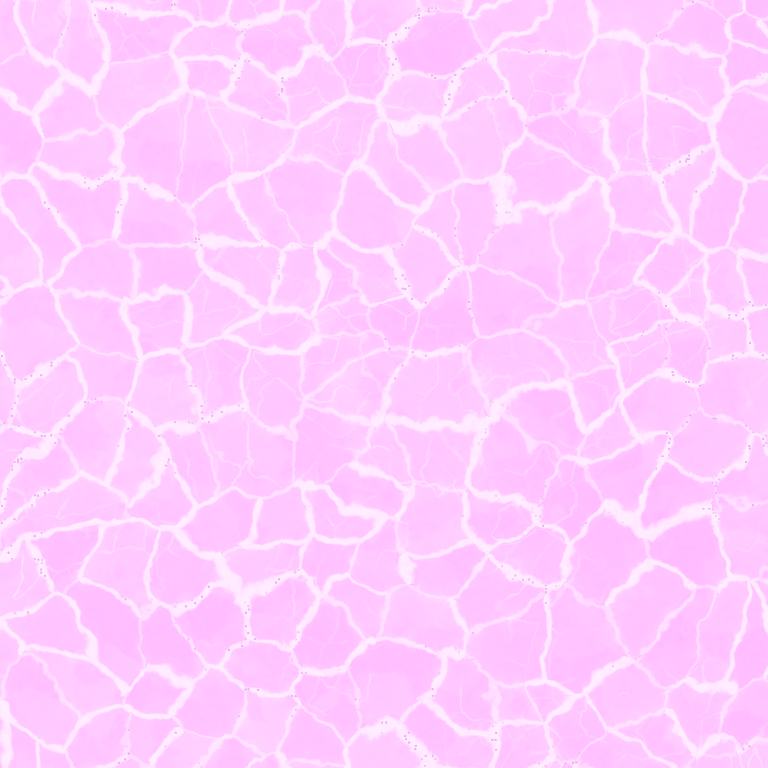
A WebGL 2 fragment shader for this texture:

```glsl
#version 300 es
precision highp float;
// Pale pink cracked stone: irregular angular slabs parted by rough, light veins.

uniform vec2 u_resolution;
out vec4 fragColor;

const float SLABS = 13.0;          // slabs across the canvas
const float BEND = 1.1;            // broad distortion of the slabs
const float ROUGHNESS = 0.16;      // fine raggedness of the veins
const float VEIN_THIN = 0.018;     // half widths, in slab units
const float VEIN_THICK = 0.078;
const float STONE_GREEN = 0.759;   // green channel of the darkest stone
const float VEIN_GREEN = 0.925;
const float SLAB_VARIATION = 0.028;
const float PATCH_LIFT = 0.034;
const float GRAIN = 0.026;
const float SPECK_GRID = 230.0;
const vec3 SPECK_COLOR = vec3(0.90, 0.62, 0.93);

float hash(vec2 p) {
    vec3 q = fract(vec3(p.xyx) * 0.1031);
    q += dot(q, q.yzx + 33.33);
    return fract((q.x + q.y) * q.z);
}

vec2 hash2(vec2 p) {
    return vec2(hash(p), hash(p + 57.3));
}

float noise(vec2 p) {
    vec2 i = floor(p), f = fract(p);
    f = f * f * (3.0 - 2.0 * f);
    return mix(mix(hash(i), hash(i + vec2(1, 0)), f.x),
               mix(hash(i + vec2(0, 1)), hash(i + vec2(1, 1)), f.x), f.y);
}

float fbm(vec2 p) {
    float sum = 0.0, amplitude = 0.533;
    for (int k = 0; k < 4; k++) {
        sum += amplitude * noise(p);
        p = mat2(1.6, 1.2, -1.2, 1.6) * p + 17.0;
        amplitude *= 0.5;
    }
    return sum;
}

// Cellular noise: x = distance to the border, y = cell value, z = border value.
vec3 cells(vec2 p) {
    vec2 base = floor(p), f = fract(p), nearest = vec2(0), nearestId = vec2(0);
    float best = 9.0;
    for (int y = -1; y <= 1; y++)
    for (int x = -1; x <= 1; x++) {
        vec2 g = vec2(x, y);
        vec2 r = g + hash2(base + g) - f;
        if (dot(r, r) < best) {
            best = dot(r, r);
            nearest = r;
            nearestId = g;
        }
    }
    float border = 9.0, borderValue = 0.0;
    for (int y = -2; y <= 2; y++)
    for (int x = -2; x <= 2; x++) {
        vec2 g = nearestId + vec2(x, y);
        vec2 r = g + hash2(base + g) - f;
        vec2 between = r - nearest;
        if (dot(between, between) < 0.0001) continue;
        float d = dot(0.5 * (nearest + r), normalize(between));
        if (d < border) {
            border = d;
            borderValue = hash(2.0 * base + g + nearestId + 91.0);
        }
    }
    return vec3(border, hash(base + nearestId + 23.0), borderValue);
}

void main() {
    vec2 uv = gl_FragCoord.xy / u_resolution.y;
    float pixel = SLABS / u_resolution.y;

    // Distorted slab layout
    vec2 bend = vec2(fbm(uv * 8.0), fbm(uv * 8.0 + 31.0)) - 0.5;
    vec2 ragged = vec2(fbm(uv * 65.0), fbm(uv * 65.0 + 47.0)) - 0.5;
    vec2 p = uv * SLABS + BEND * bend + ROUGHNESS * ragged;
    vec3 slab = cells(p);

    // Stone: tone per slab, sharp-edged patches, fine grain
    float patches = smoothstep(0.47, 0.56, fbm(uv * 16.0 + slab.y * 40.0));
    float cloud = fbm(uv * 5.0 + 63.0) - 0.5;
    float grain = fbm(uv * 150.0) - 0.5;
    float green = STONE_GREEN + SLAB_VARIATION * (slab.y - 0.5)
                + PATCH_LIFT * patches * (0.4 + 0.6 * noise(uv * 30.0))
                + 0.05 * cloud + GRAIN * grain;

    // Light dust near the borders and faint hairline cracks
    float dust = exp(-slab.x * 11.0) * smoothstep(0.3, 0.7, fbm(uv * 45.0 + 9.0));
    vec3 shard = cells(p * 1.9 + 7.0);
    float hairMask = smoothstep(0.48, 0.64, fbm(uv * 7.0 + 80.0));
    float hair = (1.0 - smoothstep(0.0, 0.05 + pixel, shard.x)) * hairMask * shard.z;
    green += 0.055 * dust + 0.08 * hair;

    // Main veins, each border with its own width and strength
    float width = mix(VEIN_THIN, VEIN_THICK, slab.z) * (0.45 + 1.1 * fbm(uv * 22.0 + 5.0));
    float vein = 1.0 - smoothstep(width * 0.45, width * 1.25 + pixel, slab.x);
    float strength = mix(0.55, 1.0, smoothstep(0.05, 0.6, slab.z));
    float mottle = 0.72 + 0.5 * fbm(uv * 110.0 + 13.0);
    green = mix(green, VEIN_GREEN, clamp(vein * strength * mottle, 0.0, 1.0));

    // Sparse dark specks gathered in some veins
    vec2 grid = uv * SPECK_GRID;
    vec2 offset = fract(grid) - 0.3 - 0.4 * hash2(floor(grid));
    float dotMask = 1.0 - smoothstep(0.2, 0.5, length(offset));
    float cluster = smoothstep(0.5, 0.62, fbm(uv * 9.0 + 120.0));
    float speck = dotMask * step(0.86, hash(floor(grid) + 5.0)) * cluster * vein;

    vec3 color = mix(vec3(1.0, green, 1.0), SPECK_COLOR, 0.75 * speck);
    fragColor = vec4(color, 1.0);
}
```
